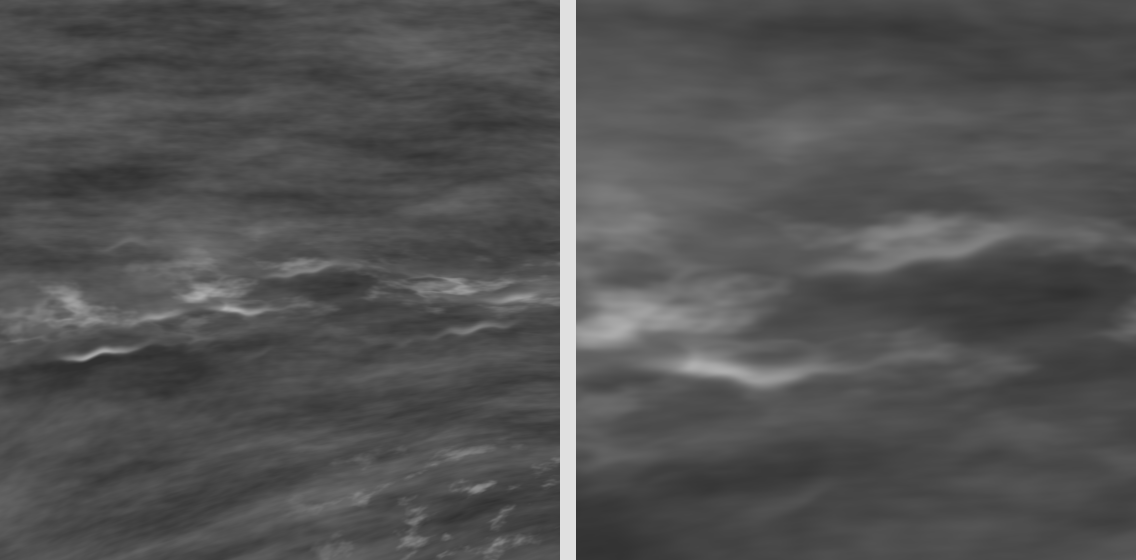
Left: the whole. Right: its middle third, enlarged.
Give the GLSL for this texture, as a WebGL 1 fragment shader.

```glsl
precision highp float;
uniform vec2 u_resolution;

// Tones
const float WATER_TONE = 0.298;
const float SWELL_GAIN = 0.125;
const float RIPPLE_GAIN = 0.055;
const float GRAIN_GAIN = 0.022;
const float STREAK_GAIN = 0.15;
const float FOAM_GAIN = 0.21;
const float WISP_GAIN = 0.10;
const float SPRAY_GAIN = 0.26;
const float TROUGH_GAIN = 0.055;
const float DARKEST = 0.19;

// Layout, in canvas units
const float LOWER_SLOPE = 0.30;
const float BEND_TOP = 0.55;
const float FOAM_HEIGHT = 0.47;
const float FOAM_SPREAD = 0.075;
const float CREST_LOW = 0.36;
const float CREST_HIGH = 0.555;
const float CREST_SPAN = 0.17;
const int CREST_COUNT = 6;

// Stretch of each layer: long in x, thin in y
const vec2 SWELL_SCALE = vec2(2.4, 10.0);
const vec2 RIPPLE_SCALE = vec2(9.0, 42.0);
const vec2 GRAIN_SCALE = vec2(42.0, 105.0);
const vec2 STREAK_SCALE = vec2(1.8, 15.0);
const vec2 FOAM_SCALE = vec2(9.0, 25.0);
const vec2 SPRAY_SCALE = vec2(13.0, 24.0);

vec2 gradientAt(vec2 cell) {
  float angle = 6.2832 * fract(sin(dot(cell, vec2(127.1, 311.7))) * 43758.5);
  return vec2(cos(angle), sin(angle));
}

float gradientNoise(vec2 p) {
  vec2 cell = floor(p);
  vec2 f = p - cell;
  vec2 w = f * f * f * (f * (f * 6.0 - 15.0) + 10.0);
  vec2 e = vec2(1.0, 0.0);
  float a = dot(gradientAt(cell), f);
  float b = dot(gradientAt(cell + e.xy), f - e.xy);
  float c = dot(gradientAt(cell + e.yx), f - e.yx);
  float d = dot(gradientAt(cell + e.xx), f - e.xx);
  return mix(mix(a, b, w.x), mix(c, d, w.x), w.y);
}

float fbm(vec2 p) {
  float sum = 0.0;
  float gain = 1.0;
  for (int i = 0; i < 4; i++) {
    sum += gain * gradientNoise(p);
    p = p * 2.03 + vec2(17.3, 9.1);
    gain *= 0.5;
  }
  return sum;
}

float bell(float x, float width) {
  return exp(-x * x / (width * width));
}

// Light along one broken wave crest, with a dark trough under it
float crest(vec2 p, float index) {
  float level = index / float(CREST_COUNT - 1);
  vec2 center = vec2(fract(index * 0.618 + 0.1), mix(CREST_LOW, CREST_HIGH, level));
  float along = p.x - center.x;
  float seed = index * 7.7 + 3.4;
  float line = center.y + mix(0.14, -0.03, level) * along
             + 0.035 * gradientNoise(vec2(p.x * 6.0, seed))
             + 0.012 * gradientNoise(vec2(p.x * 24.0, seed + 0.5));
  float d = p.y - line;
  float reach = bell(along, CREST_SPAN);
  float broken = smoothstep(-0.25, 0.4, gradientNoise(vec2(p.x * 8.0, seed + 2.3)));
  float edge = bell(d, d > 0.0 ? 0.008 : 0.0045);
  float haze = bell(d, d > 0.0 ? 0.026 : 0.010);
  float trough = smoothstep(0.004, -0.012, d) * exp(min(d, 0.0) / 0.045);
  float light = mix(0.48, 0.10, level) * edge * broken + 0.045 * haze;
  return reach * (light - TROUGH_GAIN * (1.0 - level) * trough);
}

void main() {
  vec2 uv = gl_FragCoord.xy / u_resolution;

  // Currents lie flat above and climb to the right below
  float slope = LOWER_SLOPE * (1.0 - smoothstep(0.0, BEND_TOP, uv.y));
  vec2 flow = vec2(uv.x, uv.y - slope * (uv.x - 0.5));
  flow.y += 0.018 * gradientNoise(flow * vec2(4.0, 6.0) + 31.0);

  // Water surface
  float tone = WATER_TONE;
  tone += SWELL_GAIN * fbm(flow * SWELL_SCALE + 4.7);
  tone += RIPPLE_GAIN * fbm(flow * RIPPLE_SCALE + 11.2);
  tone += GRAIN_GAIN * gradientNoise(flow * GRAIN_SCALE);
  float lower = 1.0 - smoothstep(0.1, 0.36, uv.y);
  tone += STREAK_GAIN * lower * max(fbm(flow * STREAK_SCALE + 23.6), 0.0);

  // Soft foam and thin wisps across the middle
  float drift = 0.10 * gradientNoise(vec2(uv.x * 2.5, 5.4));
  float band = bell(uv.y - FOAM_HEIGHT - drift, FOAM_SPREAD);
  float foam = smoothstep(0.02, 0.75, fbm(flow * FOAM_SCALE + 8.3));
  float fold = fbm(flow * vec2(6.0, 19.0) + 41.5);
  float wisp = exp(-55.0 * fold * fold)
             * smoothstep(-0.1, 0.35, gradientNoise(flow * vec2(5.0, 11.0) + 2.6));
  tone += band * (FOAM_GAIN * foam + WISP_GAIN * wisp);

  // Scattered spray at the lower right
  float corner = smoothstep(0.4, 0.8, uv.x) * (1.0 - smoothstep(0.12, 0.26, uv.y));
  float spray = smoothstep(0.12, 0.8, fbm(flow * SPRAY_SCALE + 15.8));
  tone += corner * (SPRAY_GAIN * spray - 0.035);

  for (int i = 0; i < CREST_COUNT; i++) {
    tone += crest(uv, float(i));
  }

  gl_FragColor = vec4(vec3(clamp(tone, DARKEST, 1.0)), 1.0);
}
```
